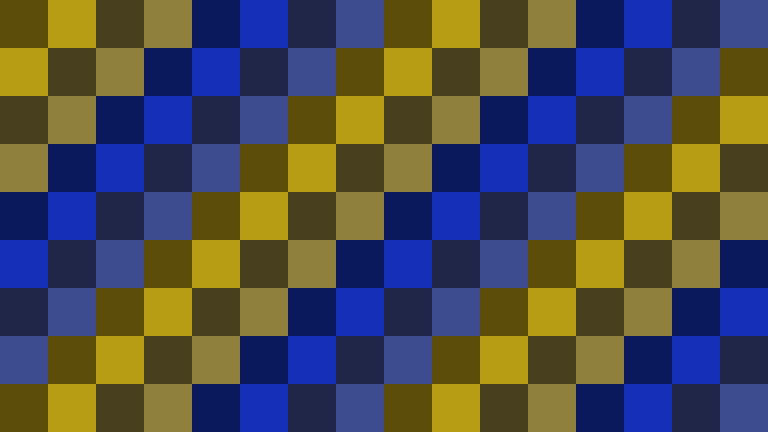
Give the GLSL for this pattern, as a WebGL 2 fragment shader.

```glsl
#version 300 es
precision highp float;

uniform vec2 u_resolution;
out vec4 fragColor;

// Eight-step diagonal cycle: yellow to blue, vivid to muted, dark to light
vec3 cellColor(vec2 cell) {
    float k = mod(cell.x - cell.y, 8.0);
    float isBlue = step(4.0, k);
    float isMuted = step(2.0, mod(k, 4.0));
    float isLight = mod(k, 2.0);

    vec3 yellow = mix(vec3(0.72, 0.615, 0.08), vec3(0.56, 0.505, 0.24), isMuted);
    vec3 blue = mix(vec3(0.08, 0.185, 0.72), vec3(0.24, 0.30, 0.56), isMuted);
    return mix(yellow, blue, isBlue) * mix(0.5, 1.0, isLight);
}

void main() {
    // Sixteen columns by nine rows of cells
    vec2 grid = vec2(16.0, 9.0);
    vec2 p = gl_FragCoord.xy / u_resolution * grid;
    vec2 pixel = grid / u_resolution;

    // Cells touched by the pixel, and how much of it lies in the far one
    vec2 near = floor(p - 0.5 * pixel);
    vec2 far = floor(p + 0.5 * pixel);
    vec2 cover = clamp((p + 0.5 * pixel - far) / pixel, 0.0, 1.0);

    // Box-filtered edges
    vec3 lower = mix(cellColor(near), cellColor(vec2(far.x, near.y)), cover.x);
    vec3 upper = mix(cellColor(vec2(near.x, far.y)), cellColor(far), cover.x);
    fragColor = vec4(mix(lower, upper, cover.y), 1.0);
}
```
